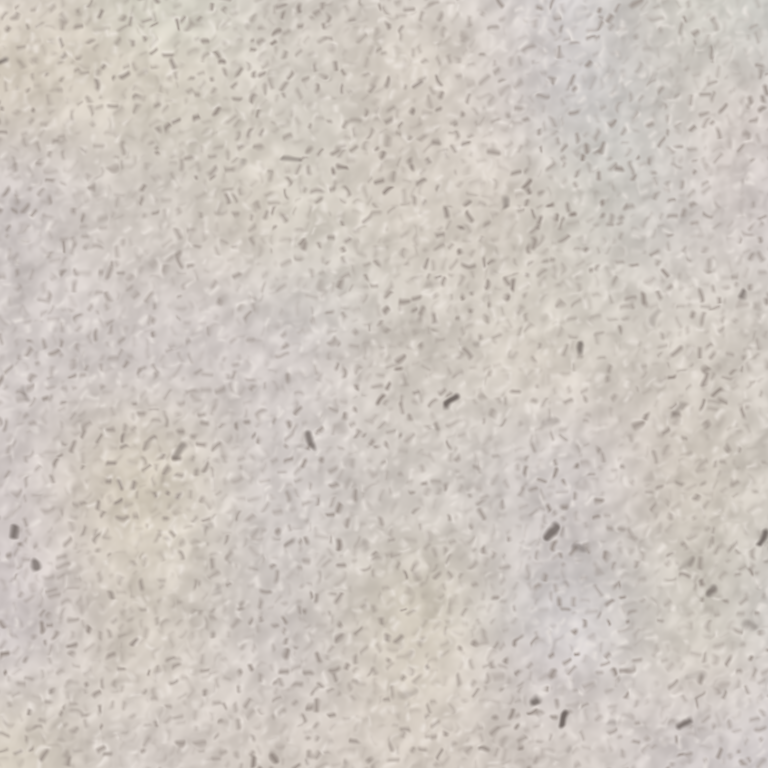
Give the GLSL for this texture, as a Shadertoy shader.

```glsl
// Pale speckled stone: soft cream and grey mottling with short dark and light flecks.
#define FLECK_SCALE 66.0
#define DARK_SHARE 0.80
#define LIGHT_SHARE 0.70
#define PIT_SCALE 36.0
#define PIT_SHARE 0.025
#define MOTTLE 0.165
#define TINT 0.055
#define TILT 0.95
#define STONE vec3(0.822, 0.792, 0.770)
#define DARK vec3(0.590, 0.548, 0.522)
#define LIGHT vec3(0.945, 0.920, 0.898)
#define PIT vec3(0.400, 0.365, 0.350)

// Integer hash giving three values from 0 to 1
vec3 hash3(vec2 cell, float seed) {
    uvec3 v = uvec3(ivec3(cell, seed)) * 1664525u + 1013904223u;
    v.x += v.y * v.z; v.y += v.z * v.x; v.z += v.x * v.y;
    v ^= v >> 16u;
    v.x += v.y * v.z; v.y += v.z * v.x; v.z += v.x * v.y;
    return vec3(v >> 8u) / 16777216.0;
}

float noise(vec2 p, float seed) {
    vec2 i = floor(p), f = fract(p);
    f = f * f * (3.0 - 2.0 * f);
    float low = mix(hash3(i, seed).x, hash3(i + vec2(1, 0), seed).x, f.x);
    float high = mix(hash3(i + vec2(0, 1), seed).x, hash3(i + vec2(1, 1), seed).x, f.x);
    return mix(low, high, f.y);
}

float capsule(vec2 p, vec2 dir, float halfLength) {
    return length(p - dir * clamp(dot(p, dir), -halfLength, halfLength));
}

// Scattered short strokes, leaning mostly along TILT; returns their cover
float flecks(vec2 p, float share, float radius, float soft, float seed) {
    float cover = 0.0;
    vec2 home = floor(p);
    for (int y = -1; y <= 1; y++)
    for (int x = -1; x <= 1; x++) {
        vec2 cell = home + vec2(x, y);
        vec3 place = hash3(cell, seed);
        vec3 shape = hash3(cell, seed + 1.0);
        if (place.z > share) continue;
        float angle = TILT + (shape.x - 0.5) * 2.3;
        vec2 offset = p - cell - 0.1 - 0.8 * place.xy;
        float d = capsule(offset, vec2(cos(angle), sin(angle)), 0.04 + 0.30 * shape.y);
        float r = radius * (0.75 + 0.5 * place.z / share);
        float strength = mix(0.2, 1.0, shape.z * shape.z);
        float edge = 1.0 - smoothstep(r - soft, r + soft, d);
        cover = 1.0 - (1.0 - cover) * (1.0 - strength * edge);
    }
    return cover;
}

void mainImage(out vec4 fragColor, in vec2 fragCoord) {
    vec2 uv = fragCoord / iResolution.y;

    // Bend the plane so that flecks become crooked
    vec2 bend = vec2(noise(uv * 80.0, 11.0), noise(uv * 80.0, 12.0)) - 0.5;
    vec2 p = uv + bend * 0.006;

    // Cloudy ground, its grain stretched along the lean
    vec2 along = vec2(cos(TILT), sin(TILT));
    vec2 q = vec2(dot(p, along) * 0.75, dot(p, vec2(-along.y, along.x)));
    float grain = 0.50 * (noise(q * 68.0, 21.0) - 0.5)
                + 0.30 * (noise(q * 120.0, 22.0) - 0.5)
                + 0.30 * (noise(q * 30.0, 23.0) - 0.5)
                + 0.20 * (noise(uv * 11.0, 24.0) - 0.5);
    vec3 color = STONE + MOTTLE * grain;

    // Broad warm, cool and rosy drifts
    float warm = noise(uv * 5.5, 31.0) - 0.45 + 0.35 * (0.5 - uv.x);
    float cool = noise(uv * 5.0, 32.0) - 0.7 + 0.5 * (uv.x + uv.y - 1.0);
    float rosy = noise(uv * 3.5, 33.0) - 0.45 - 0.3 * uv.y;
    color += TINT * (warm * vec3(0.30, 0.15, -0.80)
                   + max(cool, 0.0) * vec3(-0.70, 0.0, 0.10)
                   + rosy * vec3(0.12, -0.06, 0.16));

    // Light chips, dark flecks, then a few deep pits
    float density = 0.55 + 0.5 * noise(uv * 8.0, 41.0) + 0.4 * noise(uv * 20.0, 42.0);
    float light = flecks(p * FLECK_SCALE * 1.05, LIGHT_SHARE, 0.18, 0.26, 51.0);
    float dark = flecks(p * FLECK_SCALE, DARK_SHARE, 0.15, 0.23, 61.0);
    float pit = flecks(p * PIT_SCALE, PIT_SHARE, 0.14, 0.13, 71.0);
    color = mix(color, LIGHT, 0.60 * light);
    color = mix(color, DARK, clamp(0.80 * dark * density, 0.0, 1.0));
    color = mix(color, PIT, 0.9 * pit);

    fragColor = vec4(clamp(color, 0.0, 1.0), 1.0);
}
```
